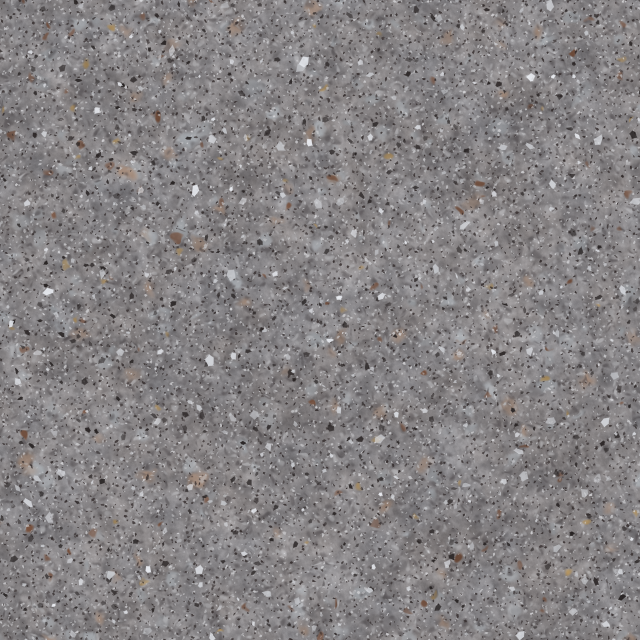
This texture is drawn by a WebGL 2 fragment shader. Its source:

```glsl
#version 300 es
precision highp float;
// Speckled grey composite stone: a mottled resin base with sunken, blurred
// blobs, then layers of sharp angular chips. Each layer scatters one grain
// per jittered grid cell with random size, turn, stretch and opacity.
uniform vec2 u_resolution;
out vec4 fragColor;

float hash(vec2 p) {
    return fract(sin(dot(p, vec2(127.1, 311.7))) * 43758.5453);
}

float valueNoise(vec2 p) {
    vec2 i = floor(p), f = fract(p);
    f = f * f * (3.0 - 2.0 * f);
    return mix(mix(hash(i), hash(i + vec2(1, 0)), f.x),
               mix(hash(i + vec2(0, 1)), hash(i + vec2(1, 1)), f.x), f.y);
}

float fbm(vec2 p) {
    float sum = 0.0, amplitude = 0.5;
    for (int i = 0; i < 4; i++) {
        sum += amplitude * valueNoise(p);
        p = mat2(1.6, 1.2, -1.2, 1.6) * p + 7.3;
        amplitude *= 0.55;
    }
    return sum;
}

// Convex five-sided chip with random facets
float chipDistance(vec2 q, float radius, vec2 id) {
    float d = -1.0;
    for (int k = 0; k < 5; k++) {
        float side = float(k);
        float angle = 1.2566 * side + 0.7 * hash(id + side + 3.1);
        float reach = radius * mix(0.6, 1.1, hash(id - side - 5.7));
        d = max(d, dot(q, vec2(cos(angle), sin(angle))) - reach);
    }
    return d;
}

// Blends one layer of grains over the base; radii and blur in canvas units
vec3 scatter(vec3 base, vec2 uv, float cells, float density, vec2 radii,
             float blur, bool faceted, vec3 tint, float opacity, float seed) {
    float edge = max(blur, 0.7 / u_resolution.y);
    vec2 home = floor(uv * cells);
    for (int y = -1; y <= 1; y++) {
        for (int x = -1; x <= 1; x++) {
            vec2 cell = home + vec2(x, y);
            vec2 id = cell + seed * 17.37;
            if (hash(id) > density) continue;
            vec2 jitter = vec2(hash(id + 11.3), hash(id + 23.9));
            vec2 q = uv - (cell + jitter) / cells;
            float size = hash(id + 37.1);
            float radius = mix(radii.x, radii.y, size * size);
            if (length(q) > 2.0 * radius + edge) continue;
            float turn = 6.2832 * hash(id + 41.7);
            float stretch = mix(1.0, 1.5, hash(id + 53.3));
            q = mat2(cos(turn), sin(turn), -sin(turn), cos(turn)) * q;
            q *= vec2(stretch, 1.0 / sqrt(stretch));
            float d = faceted ? chipDistance(q, radius, id) : length(q) - radius;
            float cover = 1.0 - smoothstep(-edge, edge, d);
            vec3 shade = tint * mix(0.88, 1.1, hash(id + 61.9));
            base = mix(base, shade, cover * opacity * mix(0.5, 1.0, hash(id + 71.3)));
        }
    }
    return base;
}

void main() {
    vec2 uv = gl_FragCoord.xy / u_resolution.y;

    // Cloudy resin with a faint warm and cool drift
    float broad = fbm(uv * 11.0) - 0.51;
    float medium = fbm(uv * 36.0 + 13.0) - 0.51;
    float fine = fbm(uv * 110.0 + 31.0) - 0.51;
    float warmth = fbm(uv * 20.0 + 57.0) - 0.51;
    vec3 color = vec3(0.537, 0.525, 0.532);
    color += 0.12 * broad + 0.16 * medium + 0.20 * fine;
    color += warmth * vec3(0.025, 0.0, -0.025);

    // Sunken blobs, outlines wobbled by noise
    vec2 wobble = vec2(valueNoise(uv * 90.0), valueNoise(uv * 90.0 + 19.0)) - 0.5;
    vec2 soft = uv + 0.010 * wobble;
    color = scatter(color, soft, 28.0, 0.50, vec2(0.005, 0.013), 0.007, false, vec3(0.38, 0.37, 0.38), 0.52, 1.0);
    color = scatter(color, soft, 20.0, 0.42, vec2(0.006, 0.014), 0.005, false, vec3(0.65, 0.67, 0.69), 0.75, 2.0);
    color = scatter(color, soft, 15.0, 0.26, vec2(0.006, 0.015), 0.007, false, vec3(0.67, 0.53, 0.43), 0.60, 3.0);
    color = scatter(color, soft, 75.0, 0.55, vec2(0.002, 0.005), 0.003, false, vec3(0.29, 0.27, 0.28), 0.55, 4.0);
    color = scatter(color, soft, 75.0, 0.50, vec2(0.002, 0.0045), 0.0022, false, vec3(0.72, 0.72, 0.73), 0.60, 5.0);

    // Ochre and rust grains
    color = scatter(color, soft, 13.0, 0.24, vec2(0.003, 0.006), 0.003, false, vec3(0.70, 0.54, 0.27), 0.70, 6.0);
    color = scatter(color, soft, 20.0, 0.24, vec2(0.003, 0.007), 0.0025, false, vec3(0.42, 0.25, 0.16), 0.80, 7.0);

    // Fine pale and dark grit
    color = scatter(color, uv, 115.0, 0.58, vec2(0.0010, 0.0027), 0.001, true, vec3(0.80, 0.80, 0.81), 0.82, 8.0);
    color = scatter(color, uv, 110.0, 0.55, vec2(0.0010, 0.0026), 0.001, true, vec3(0.19, 0.16, 0.16), 0.88, 9.0);

    // Larger black grains and bright white chips
    color = scatter(color, uv, 36.0, 0.40, vec2(0.0024, 0.0058), 0.0012, true, vec3(0.15, 0.13, 0.13), 0.95, 10.0);
    color = scatter(color, uv, 30.0, 0.34, vec2(0.0026, 0.0078), 0.0012, true, vec3(0.86, 0.87, 0.89), 0.95, 11.0);

    fragColor = vec4(clamp(color, 0.0, 1.0), 1.0);
}
```
